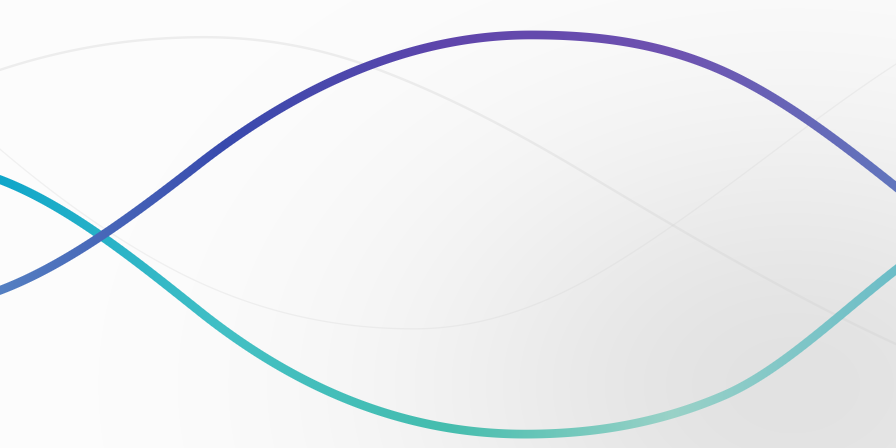
Write a Shadertoy shader that draws this background.

```glsl
#define RIBBON_WIDTH 0.0195
#define HAIR_WIDTH 0.0055
#define FINE_HAIR_WIDTH 0.003
#define HAIR_OPACITY 0.35
#define FINE_HAIR_OPACITY 0.28
#define HAIR_COLOR vec3(0.82)
#define PAPER_COLOR vec3(0.99)
#define SHADE_DEPTH 0.105
#define SHADE_CENTER vec2(1.77, 0.14)
#define SHADE_SPREAD vec2(0.60, 0.43)

// Cubic between two knots (x, height, slope); returns height and slope.
vec2 hermite(float x, vec3 a, vec3 b) {
    float span = b.x - a.x;
    float t = (x - a.x) / span;
    float c1 = a.z * span;
    float c2 = 3.0 * (b.y - a.y) - (2.0 * a.z + b.z) * span;
    float c3 = 2.0 * (a.y - b.y) + (a.z + b.z) * span;
    return vec2(a.y + t * (c1 + t * (c2 + t * c3)),
                (c1 + t * (2.0 * c2 + 3.0 * t * c3)) / span);
}

// Smooth curve through five knots.
vec2 wave(float x, vec3 a, vec3 b, vec3 c, vec3 d, vec3 e) {
    if (x < b.x) return hermite(x, a, b);
    if (x < c.x) return hermite(x, b, c);
    if (x < d.x) return hermite(x, c, d);
    return hermite(x, d, e);
}

// Five evenly spaced colours across the canvas.
vec3 ramp(float x, vec3 a, vec3 b, vec3 c, vec3 d, vec3 e) {
    float t = x * 2.0;
    vec3 color = mix(a, b, clamp(t, 0.0, 1.0));
    color = mix(color, c, clamp(t - 1.0, 0.0, 1.0));
    color = mix(color, d, clamp(t - 2.0, 0.0, 1.0));
    return mix(color, e, clamp(t - 3.0, 0.0, 1.0));
}

// Antialiased coverage of a stroke, corrected for its slope.
float stroke(float y, vec2 curve, float width) {
    float dist = abs(y - curve.x) / sqrt(1.0 + curve.y * curve.y);
    return clamp(0.5 + (0.5 * width - dist) * iResolution.y, 0.0, 1.0);
}

void mainImage(out vec4 fragColor, in vec2 fragCoord) {
    vec2 p = fragCoord / iResolution.xy * vec2(2.0, 1.0);

    // Paper with a soft shade in the lower right
    vec2 q = (p - SHADE_CENTER) / SHADE_SPREAD;
    vec3 color = PAPER_COLOR - SHADE_DEPTH * exp(-0.5 * dot(q, q));

    // Faint hairlines
    vec2 hair = wave(p.x, vec3(0.0, 0.844, 0.33), vec3(0.456, 0.917, 0.0),
        vec3(0.833, 0.849, -0.37), vec3(1.302, 0.616, -0.6), vec3(2.0, 0.232, -0.46));
    vec2 fineHair = wave(p.x, vec3(0.0, 0.667, -0.85), vec3(0.391, 0.396, -0.52),
        vec3(0.924, 0.266, 0.0), vec3(1.333, 0.388, 0.58), vec3(2.0, 0.857, 0.65));
    color = mix(color, HAIR_COLOR, HAIR_OPACITY * stroke(p.y, hair, HAIR_WIDTH));
    color = mix(color, HAIR_COLOR, FINE_HAIR_OPACITY * stroke(p.y, fineHair, FINE_HAIR_WIDTH));

    // Teal ribbon
    vec2 teal = wave(p.x, vec3(0.0, 0.599, -0.38), vec3(0.443, 0.307, -0.8),
        vec3(1.172, 0.031, 0.0), vec3(1.615, 0.117, 0.43), vec3(2.0, 0.398, 0.78));
    vec3 tealColor = ramp(p.x, vec3(0.06, 0.65, 0.79), vec3(0.26, 0.75, 0.77),
        vec3(0.27, 0.74, 0.68), vec3(0.60, 0.82, 0.78), vec3(0.42, 0.74, 0.78));
    color = mix(color, tealColor, stroke(p.y, teal, RIBBON_WIDTH));

    // Violet ribbon, on top at the crossing
    vec2 violet = wave(p.x, vec3(0.0, 0.352, 0.38), vec3(0.443, 0.633, 0.78),
        vec3(1.185, 0.922, 0.0), vec3(1.615, 0.841, -0.45), vec3(2.0, 0.583, -0.8));
    vec3 violetColor = ramp(p.x, vec3(0.33, 0.50, 0.76), vec3(0.22, 0.29, 0.68),
        vec3(0.37, 0.27, 0.67), vec3(0.43, 0.32, 0.69), vec3(0.38, 0.46, 0.74));
    color = mix(color, violetColor, stroke(p.y, violet, RIBBON_WIDTH));

    fragColor = vec4(color, 1.0);
}
```
